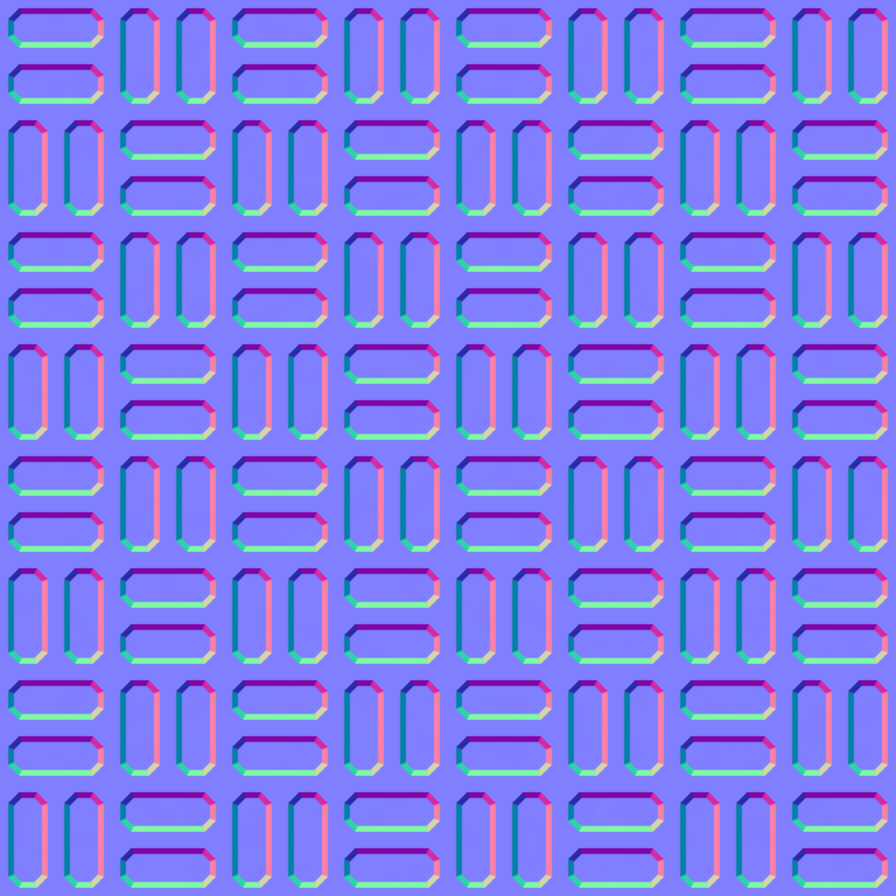
This texture map is drawn by a three.js fragment shader. Its source:

```glsl
// Normal map of a basket weave: pairs of raised bars with cut corners and bevelled rims
#define CELLS 8.0
#define BAR_HALF vec2(0.427, 0.177)
#define CORNER_CUT 0.098
#define BEVEL 0.052
#define SOFT 0.009
#define TILT 0.96
#define BEVEL_BLUE 0.645
#define FLAT_COLOR vec3(0.502, 0.498, 1.0)
#define GRAIN_CELLS 64.0
#define GRAIN 0.014

varying vec2 vUv;

float hash(vec2 p) {
  p = mod(p, GRAIN_CELLS);
  return fract(sin(dot(p, vec2(127.1, 311.7))) * 4375.85);
}

// Value noise that wraps at the canvas edges
float noise(vec2 p) {
  vec2 i = floor(p), f = fract(p);
  f = f * f * (3.0 - 2.0 * f);
  return mix(mix(hash(i), hash(i + vec2(1.0, 0.0)), f.x),
             mix(hash(i + vec2(0.0, 1.0)), hash(i + vec2(1.0, 1.0)), f.x), f.y);
}

float softStep(float d) {
  return smoothstep(-SOFT, SOFT, d);
}

void main() {
  vec2 grid = vUv * CELLS;
  vec2 cell = floor(grid);
  vec2 local = fract(grid);

  // Alternate cells lie on their side; each holds two bars
  bool upright = mod(cell.x + cell.y, 2.0) < 0.5;
  if (upright) local = local.yx;
  vec2 p = vec2(local.x - 0.5, mod(local.y, 0.5) - 0.25);

  // Distance to the sides and to the cut corners
  vec2 side = abs(p) - BAR_HALF;
  float corner = (side.x + side.y + CORNER_CUT) * 0.70711;
  float straight = max(side.x, side.y);
  float dist = max(straight, corner);

  // Outward direction of the facet, blended along the mitres
  float alongX = softStep(side.x - side.y);
  vec2 facet = mix(vec2(alongX, 1.0 - alongX), vec2(0.70711),
                   softStep(corner - straight));
  facet *= sign(p);
  if (upright) facet = facet.yx;

  // Rim colour, with green pointing down
  vec3 rim = vec3(0.5 + 0.5 * TILT * facet * vec2(1.0, -1.0), BEVEL_BLUE);
  float inside = softStep(-dist);
  float top = softStep(-dist - BEVEL);

  // Faint unevenness on the bar tops
  vec2 q = vUv * GRAIN_CELLS;
  vec2 grain = vec2(noise(q), noise(q + vec2(17.0, 29.0))) - 0.5;
  vec3 color = FLAT_COLOR + vec3(grain * GRAIN * top, 0.0);

  color = mix(color, rim, inside * (1.0 - top));
  gl_FragColor = vec4(color, 1.0);
}
```
